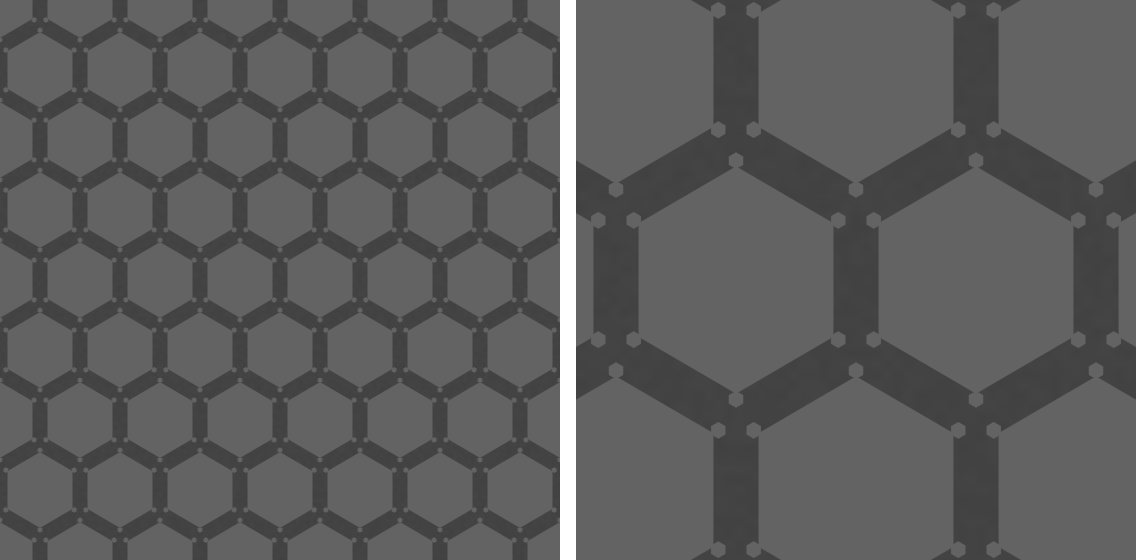
Left, the full canvas; right, a detail of the centre.
Reproduce this pattern procedurally as a Shadertoy shader.

```glsl
const float TAU = 6.2831853;

float hash(vec2 p) {
    vec3 h = fract(vec3(p.xyx) * 0.1031);
    h += dot(h, h.yzx + 33.33);
    return fract((h.x + h.y) * h.z);
}

// Value noise that wraps after "period" cells
float wrappedNoise(vec2 p, float period) {
    vec2 cell = floor(p), f = fract(p);
    f = f * f * (3.0 - 2.0 * f);
    vec2 lo = mod(cell, period), hi = mod(cell + 1.0, period);
    return mix(mix(hash(lo), hash(vec2(hi.x, lo.y)), f.x),
               mix(hash(vec2(lo.x, hi.y)), hash(hi), f.x), f.y);
}

// Pointy-top hexagon, sized by its apothem
float hexagon(vec2 p, float apothem) {
    p = abs(p);
    return max(p.x, dot(p, vec2(0.5, 0.8660254))) - apothem;
}

// Offset from the nearest centre of a honeycomb with unit column spacing
vec2 honeycomb(vec2 p) {
    vec2 stretch = vec2(1.0, 1.7320508);
    vec2 a = (fract(p + 0.5) - 0.5) * stretch;
    vec2 b = (fract(p) - 0.5) * stretch;
    return dot(a, a) < dot(b, b) ? a : b;
}

// Fold six sectors into one, with its corner on the +y axis
vec2 foldCorners(vec2 p) {
    float sector = TAU / 6.0;
    float angle = mod(atan(p.x, p.y) + 0.5 * sector, sector) - 0.5 * sector;
    return length(p) * vec2(sin(angle), cos(angle));
}

void mainImage(out vec4 fragColor, in vec2 fragCoord) {
    vec2 uv = fragCoord / iResolution.xy;
    vec2 q = honeycomb(uv * vec2(7.0, 4.0));

    // Tile face with a small hexagonal knob at every corner
    float face = hexagon(q, 0.406);
    float knob = hexagon(foldCorners(q) - vec2(0.0, 0.492), 0.03);
    float dist = min(face, knob);

    // Faint grain inside the dark joints
    float grain = wrappedNoise(uv * 160.0, 160.0) - 0.5;
    vec3 joint = vec3(0.262 + 0.014 * grain);

    float blur = 0.75 * 7.0 / iResolution.y;
    vec3 color = mix(vec3(0.39), joint, smoothstep(-blur, blur, dist));
    fragColor = vec4(color, 1.0);
}
```
